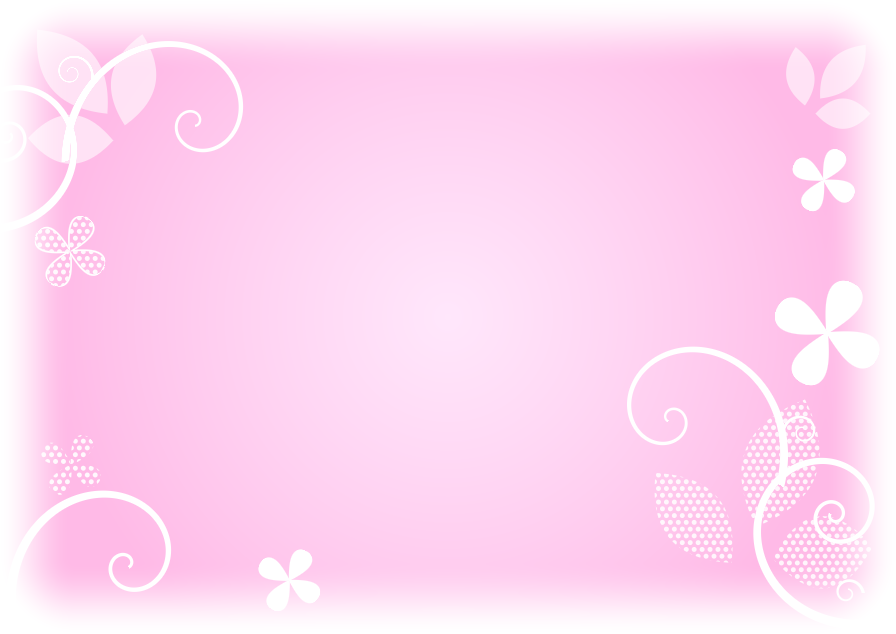
Reproduce this background procedurally as a WebGL 2 fragment shader.

```glsl
#version 300 es
precision highp float;
// A pink radial glow fading to white at its soft rounded border, decorated with
// white scrolls, leaves and four-petal flowers. Scrolls are logarithmic spirals;
// petals and leaves are width profiles along an axis, some filled with dots.
uniform vec2 u_resolution;
out vec4 outColor;

const float TAU = 6.2831853;
const float WIDTH = 7.68;   // canvas width in drawing units
float pixelSize;

float fill(float d) { return clamp(0.5 - d / pixelSize, 0.0, 1.0); }

vec2 rotate(vec2 p, float a) {
  float c = cos(a), s = sin(a);
  return vec2(c * p.x + s * p.y, c * p.y - s * p.x);
}

float roundedBox(vec2 p, vec2 halfSize, float radius) {
  vec2 q = abs(p) - halfSize + radius;
  return length(max(q, 0.0)) + min(max(q.x, q.y), 0.0) - radius;
}

// Spiral starting at startAngle with startRadius, winding inwards and thinning.
float curl(vec2 p, float startRadius, float startAngle, float turn, float decay, float halfWidth) {
  float r = max(length(p), 1e-4);
  float phase = mod(turn * (atan(p.y, p.x) - startAngle), TAU);
  float winding = max(0.0, round((-log(r / startRadius) / decay - phase) / TAU));
  float radius = startRadius * exp(-decay * (phase + TAU * winding));
  float d = abs(r - radius) / sqrt(1.0 + decay * decay);
  return fill(d - halfWidth * (0.25 + 0.75 * radius / startRadius)) * step(0.035, radius);
}

// Pointed leaf between two tips.
float leaf(vec2 p, vec2 a, vec2 b, float halfWidth) {
  vec2 axis = b - a;
  float halfLength = 0.5 * length(axis);
  vec2 q = rotate(p - 0.5 * (a + b), atan(axis.y, axis.x));
  float t = q.x / halfLength;
  float slope = 2.0 * halfWidth * t / halfLength;
  return (abs(q.y) - halfWidth * (1.0 - t * t)) / sqrt(1.0 + slope * slope);
}

// Four equal petals, folded into one by quarter turns.
float flower(vec2 p, float size, float angle) {
  p = rotate(p, angle);
  float quarter = round(atan(p.y, p.x) / (TAU / 4.0));
  p = rotate(p, quarter * TAU / 4.0);
  float t = clamp(p.x / size, 0.0, 1.0);
  float profile = 0.58 * size * t * sqrt(1.0 - t * t) + 0.02 * size;
  return max(0.85 * (abs(p.y) - profile), p.x - size);
}

// Staggered dot screen.
float dots(vec2 p) {
  vec2 cell = p / vec2(0.068, 0.058);
  cell.x += 0.5 * mod(floor(cell.y), 2.0);
  return fill(length((fract(cell) - 0.5) * vec2(0.068, 0.058)) - 0.021);
}

// Centre, radius and angle of each scroll; then turn, decay and half width.
const vec4 CURLS[8] = vec4[8](
  vec4(1.66, 4.39, 1.15, 3.44), vec4(0.06, 4.27, 0.82, -1.80),
  vec4(1.08, 0.60, 1.25, 4.04), vec4(5.75, 1.85, 1.10, -0.55),
  vec4(7.15, 1.02, 1.09, -0.80), vec4(0.61, 4.81, 0.19, -0.30),
  vec4(6.88, 1.73, 0.17, 3.14), vec4(7.26, 0.35, 0.14, 0.0));
const vec3 STROKES[8] = vec3[8](
  vec3(-1, 0.318, 0.036), vec3(1, 0.21, 0.036), vec3(-1, 0.318, 0.048), vec3(1, 0.318, 0.036),
  vec3(-1, 0.225, 0.046), vec3(1, 0.18, 0.014), vec3(-1, 0.18, 0.014), vec3(1, 0.18, 0.014));

// Leaf tips and half widths: six translucent, then three dotted.
const vec4 LEAVES[9] = vec4[9](
  vec4(0.32, 5.18, 0.92, 4.46), vec4(1.22, 5.14, 1.07, 4.36), vec4(0.24, 4.25, 0.97, 4.23),
  vec4(6.82, 5.03, 6.90, 4.53), vec4(7.42, 5.05, 7.03, 4.59), vec4(6.99, 4.46, 7.46, 4.46),
  vec4(5.62, 1.38, 6.27, 0.61), vec4(6.90, 2.01, 6.48, 0.92), vec4(6.62, 0.65, 7.48, 0.75));
const float LEAF_WIDTHS[9] = float[9](0.23, 0.19, 0.21, 0.12, 0.14, 0.13, 0.27, 0.32, 0.31);

// Flower centre, size and angle: three solid, then two dotted.
const vec4 FLOWERS[5] = vec4[5](
  vec4(7.06, 3.89, 0.29, 1.05), vec4(7.09, 2.58, 0.48, 1.10), vec4(2.48, 0.46, 0.29, 1.03),
  vec4(0.60, 3.28, 0.32, 1.10), vec4(0.61, 1.45, 0.28, 1.03));

void main() {
  pixelSize = WIDTH / u_resolution.x;
  vec2 p = gl_FragCoord.xy * pixelSize;
  vec2 center = 0.5 * u_resolution * pixelSize;

  // Central glow and white border
  float r = min(length(p - center), 3.4);
  vec3 color = mix(vec3(1.0, 0.905, 0.985), vec3(1.0, 0.73, 0.905), 0.24 * r + 0.017 * r * r);
  color = mix(color, vec3(1.0), smoothstep(-0.62, 0.02, roundedBox(p - center, center, 0.65)));

  float screen = dots(p), ink = 0.0;
  for (int i = 0; i < 9; i++) {
    float cover = fill(leaf(p, LEAVES[i].xy, LEAVES[i].zw, LEAF_WIDTHS[i]));
    ink = max(ink, cover * (i < 6 ? 0.58 : 0.85 * screen));
  }
  for (int i = 0; i < 5; i++) {
    float d = flower(p - FLOWERS[i].xy, FLOWERS[i].z, FLOWERS[i].w);
    float outline = i == 3 ? fill(abs(d) - 0.007) : 0.0;
    ink = max(ink, max(outline, fill(d) * (i < 3 ? 1.0 : 0.9 * screen)));
  }
  for (int i = 0; i < 8; i++) {
    vec4 c = CURLS[i];
    vec3 s = STROKES[i];
    ink = max(ink, curl(p - c.xy, c.z, c.w, s.x, s.y, s.z));
  }
  outColor = vec4(mix(color, vec3(1.0), ink), 1.0);
}
```
